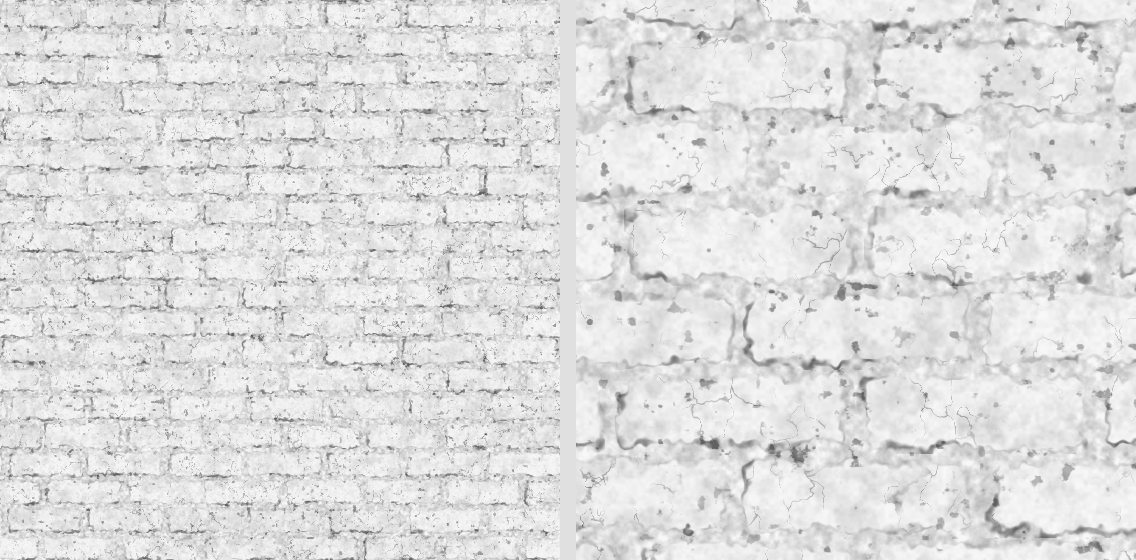
Left, the full canvas; right, a detail of the centre.
A Shadertoy shader for this texture:

```glsl
// Whitewashed, weathered brick wall in running bond, seamless across the canvas.

#define ROWS 20.0
#define COLUMNS 7.0
#define ROW_SHIFT 0.073                // top joint position, in rows
#define BRICK_EXTENT vec2(1.30, 0.40)  // brick half size, in rows
#define CORNER 0.09
#define RAGGEDNESS 0.26
#define BRICK_TONE 0.955
#define MORTAR_TONE 0.865
#define EDGE_SHADE 0.38
#define CRACK_SHADE 0.24
#define CHIP_SHADE 0.26
#define GRAIN 0.09

float hash(vec2 p) {
    vec3 q = fract(p.xyx * 0.1031);
    q += dot(q, q.yzx + 33.33);
    return fract((q.x + q.y) * q.z);
}

// Value noise that wraps over the wall; ROWS * freq must be whole.
float noise(vec2 p, vec2 freq, float seed) {
    vec2 q = p * freq, period = ROWS * freq;
    vec2 i = floor(q), f = fract(q);
    f = f * f * (3.0 - 2.0 * f);
    vec2 a = mod(i, period) + seed * 17.3;
    vec2 b = mod(i + 1.0, period) + seed * 17.3;
    return mix(mix(hash(a), hash(vec2(b.x, a.y)), f.x),
               mix(hash(vec2(a.x, b.y)), hash(b), f.x), f.y);
}

float fbm(vec2 p, vec2 freq, float seed) {
    float sum = 0.0, weight = 0.5;
    for (int k = 0; k < 4; k++) {
        sum += weight * noise(p, freq, seed + float(k));
        freq *= 2.0;
        weight *= 0.5;
    }
    return sum / 0.9375;
}

// Gap between the two nearest cell distances: zero along the cracks.
float crackDistance(vec2 p, vec2 freq) {
    vec2 q = p * freq, i = floor(q);
    float nearest = 9.0, second = 9.0;
    for (int y = -1; y <= 1; y++)
    for (int x = -1; x <= 1; x++) {
        vec2 cell = i + vec2(x, y);
        vec2 id = mod(cell, ROWS * freq);
        vec2 site = cell + vec2(hash(id + 7.1), hash(id + 91.7));
        float d = length(q - site);
        second = min(second, max(nearest, d));
        nearest = min(nearest, d);
    }
    return second - nearest;
}

float roundBox(vec2 p, vec2 extent, float radius) {
    vec2 q = abs(p) - extent + radius;
    return length(max(q, 0.0)) + min(max(q.x, q.y), 0.0) - radius;
}

void mainImage(out vec4 fragColor, in vec2 fragCoord) {
    vec2 uv = fragCoord / iResolution.xy;
    float aa = ROWS / iResolution.y;
    vec2 p = vec2(uv.x, 1.0 - uv.y) * ROWS - vec2(0.0, ROW_SHIFT); // y runs down

    // Running bond: alternate rows shift by about half a brick
    float row = mod(floor(p.y), ROWS);
    float bond = 0.05 + 0.48 * mod(row, 2.0) + 0.10 * (hash(vec2(row, 5.0)) - 0.5);
    float along = uv.x * COLUMNS - bond;
    vec2 id = vec2(mod(floor(along), COLUMNS), row);
    vec2 local = (fract(vec2(along, p.y)) - 0.5) * vec2(ROWS / COLUMNS, 1.0);

    // Each brick varies in place, size and wear
    vec2 vary = vec2(hash(id + 31.0), hash(id + 57.0));
    float worn = hash(id + 83.0);
    local -= (vary - 0.5) * vec2(0.10, 0.05);
    vec2 extent = BRICK_EXTENT - vary.yx * vec2(0.06, 0.03);

    // Ragged outline
    float ragged = (fbm(p, vec2(2.5), 1.0) - 0.5) * RAGGEDNESS
                 + (noise(p, vec2(12.0), 8.0) - 0.5) * 0.09;
    float d = roundBox(local, extent, CORNER) + ragged;
    float face = 1.0 - smoothstep(-0.02 - aa, 0.02 + aa, d);

    // Mottled paint and rough mortar
    float fine = fbm(p, vec2(9.0), 21.0);
    float stain = smoothstep(0.48, 0.76, fbm(p, vec2(2.5), 14.0) + 0.10 * (worn - 0.5));
    float brick = BRICK_TONE - 0.065 * stain - 0.18 * max(fine - 0.48, 0.0) - 0.015 * worn;
    float mortar = MORTAR_TONE + 0.34 * (fine - 0.5);
    float bare = smoothstep(0.58, 0.70, fbm(p, vec2(1.5), 27.0) + 0.12 * (worn - 0.5));
    float tone = mix(mortar, brick, face * (1.0 - 0.65 * bare));

    // Broken shadow lines, heaviest below and on the left
    vec2 side = local / extent;
    float facing = max(smoothstep(0.65, 0.95, side.y),
                       0.85 * smoothstep(0.92, 1.0, -side.x));
    facing = max(facing, 0.40 * smoothstep(0.92, 1.0, side.x));
    facing = max(facing, 0.30 * smoothstep(0.65, 0.95, -side.y));
    float broken = smoothstep(0.38, 0.66, fbm(p, vec2(1.8), 35.0));
    float lineWidth = 0.025 + 0.085 * broken * noise(p, vec2(5.0), 42.0) + 0.4 * aa;
    float edge = 1.0 - smoothstep(0.2 * lineWidth, lineWidth, abs(d - 0.015));
    float flaked = smoothstep(0.22, 0.60, noise(p, vec2(7.0), 45.0));
    tone -= EDGE_SHADE * edge * facing * (0.18 + 0.82 * broken) * (0.3 + 0.7 * flaked);

    // Short fine cracks, gathered in patches and mostly upright
    vec2 bend = vec2(fbm(p, vec2(4.0), 50.0), fbm(p, vec2(4.0), 55.0)) - 0.5;
    float crack = crackDistance(p + 0.5 * bend, vec2(2.6, 1.3));
    float cracked = smoothstep(0.44, 0.60, fbm(p, vec2(1.2), 60.0))
                  * smoothstep(0.25, 0.65, noise(p, vec2(4.0), 65.0));
    float crackWidth = 0.035 + 1.2 * aa;
    tone -= CRACK_SHADE * cracked * face * (1.0 - smoothstep(0.0, crackWidth, crack));

    // Small chips and pits of uneven depth, more frequent near brick edges
    float nearEdge = 1.0 - smoothstep(0.0, 0.16, abs(d));
    float chip = smoothstep(0.69, 0.81, fbm(p, vec2(6.0, 7.0), 70.0) + 0.035 * nearEdge);
    tone -= CHIP_SHADE * chip * (0.5 + noise(p, vec2(2.0), 76.0));

    tone += GRAIN * (noise(p, vec2(19.0), 80.0) - 0.5) * mix(1.0, 0.45, face);
    fragColor = vec4(vec3(clamp(tone, 0.38, 0.97)), 1.0);
}
```
